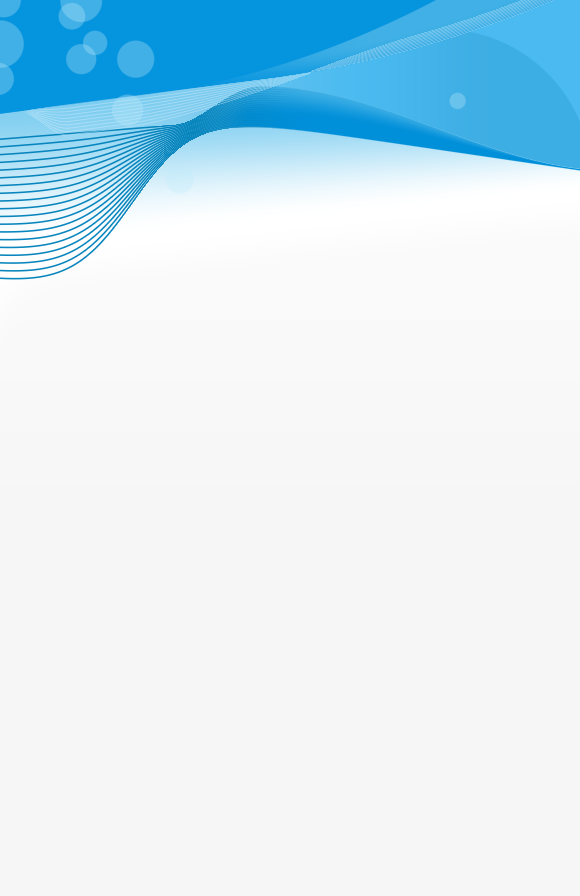
Write a Shadertoy shader that draws this background.

```glsl
const vec3 DEEP = vec3(0.02, 0.58, 0.87);
const vec3 MID = vec3(0.25, 0.69, 0.90);
const vec3 PALE = vec3(0.55, 0.81, 0.93);
const vec3 INK = vec3(0.03, 0.52, 0.74);

// Wave edges: height below the top, in canvas widths
float deepEdge(float x) {
    float bend = max(x - 0.25, 0.0);
    return 0.196 - 0.13 * x - 0.39 * bend * bend;
}

float veilEdge(float x) {
    float bend = max(x - 0.45, 0.0);
    return 0.196 - 0.13 * x - 0.28 * bend * bend;
}

float ribbonTop(float x) {
    float crest = 0.15 + 0.144 * smoothstep(0.46, 1.05, x);
    return mix(0.24 - 0.08 * x, crest, smoothstep(0.30, 0.45, x));
}

float ribbonBottom(float x) {
    return 0.147 + 0.147 * x + 0.338 / (1.0 + exp((x - 0.228) / 0.055));
}

// Soft mask of the area above an edge
float above(float y, float edge) {
    float aa = 0.8 / iResolution.x;
    return 1.0 - smoothstep(-aa, aa, y - edge);
}

// Strands at whole values of v, with a width in canvas widths
float strands(float v, float width) {
    float slope = max(length(vec2(dFdx(v), dFdy(v))), 1e-5);
    float dist = abs(fract(v + 0.5) - 0.5) / slope;
    return clamp(0.5 * width * iResolution.x - dist + 0.5, 0.0, 1.0);
}

void mainImage(out vec4 fragColor, in vec2 fragCoord) {
    vec2 p = vec2(fragCoord.x, iResolution.y - fragCoord.y) / iResolution.x;
    float x = p.x, y = p.y;

    // Paper and the glow fading into it
    float glowEnd = 0.43 - 0.10 * x;
    vec3 paper = vec3(mix(0.98, 0.963, smoothstep(0.45, 1.0, y)));
    float fade = smoothstep(glowEnd, glowEnd + 0.09 + 0.1 * exp(-25.0 * x), y);
    vec3 col = mix(vec3(1.0), paper, fade);
    col = mix(vec3(0.48, 0.80, 0.94), col, smoothstep(0.16, glowEnd, y));

    // Translucent sheet over the ribbon
    float top = ribbonTop(x), bottom = ribbonBottom(x);
    vec3 sheet = mix(PALE, MID + 0.04, smoothstep(0.2, 0.65, x));
    float disc = length(p - vec2(0.76, 0.31)) - 0.26;
    sheet = mix(sheet, MID - 0.03, 0.7 * above(disc, 0.0) * smoothstep(0.6, 0.85, x));
    col = mix(col, sheet, above(y, top) * smoothstep(0.22, 0.42, x));

    // Ribbon body and its strands
    float across = (y - top) / max(bottom - top, 0.001);
    float inside = above(top, y) * above(y, bottom);
    vec3 body = mix(MID, DEEP - 0.02, smoothstep(0.0, 0.75, across + 0.6 * (x - 0.4)));
    col = mix(col, body, inside * smoothstep(0.29, 0.43, x));
    float line = strands(across * 18.0, 0.0027);
    float band = step(-0.02, across) * step(across, 1.02);
    col = mix(col, INK, line * band * (1.0 - smoothstep(0.32, 0.55, x)));

    // Upper veil and solid blue
    float veil = veilEdge(x), deep = deepEdge(x);
    float shade = smoothstep(0.25, 0.65, x) * smoothstep(0.0, 0.05, veil - y + 0.02);
    col = mix(col, mix(DEEP, MID, shade), above(y, veil));
    col = mix(col, DEEP, above(y, deep));

    // Pale strands twisting along the veil
    float twist = mix(0.05 * smoothstep(0.03, 0.12, x), -0.02, smoothstep(0.2, 0.72, x));
    float spread = abs(twist) + 0.002;
    float along = (y - veil) * (twist < 0.0 ? -1.0 : 1.0) / spread;
    float pale = strands(along * 9.0, 0.0016);
    pale *= step(-0.03, along) * step(along, 1.03) * smoothstep(0.035, 0.06, x);
    col = mix(col, vec3(0.82, 0.93, 0.98), 0.45 * pale);

    // Bubbles: centre and radius
    vec3 bubbles[11] = vec3[11](
        vec3(0.006, 0.0, 0.030), vec3(0.140, 0.002, 0.036), vec3(0.0, 0.076, 0.041),
        vec3(-0.004, 0.136, 0.028), vec3(0.124, 0.028, 0.023), vec3(0.164, 0.074, 0.021),
        vec3(0.140, 0.102, 0.026), vec3(0.234, 0.102, 0.032), vec3(0.220, 0.190, 0.027),
        vec3(0.310, 0.310, 0.024), vec3(0.789, 0.174, 0.014));
    for (int i = 0; i < 11; i++) {
        float d = length(p - bubbles[i].xy);
        col = mix(col, vec3(0.75, 0.92, 0.98), 0.32 * above(d, bubbles[i].z));
    }

    fragColor = vec4(col, 1.0);
}
```
